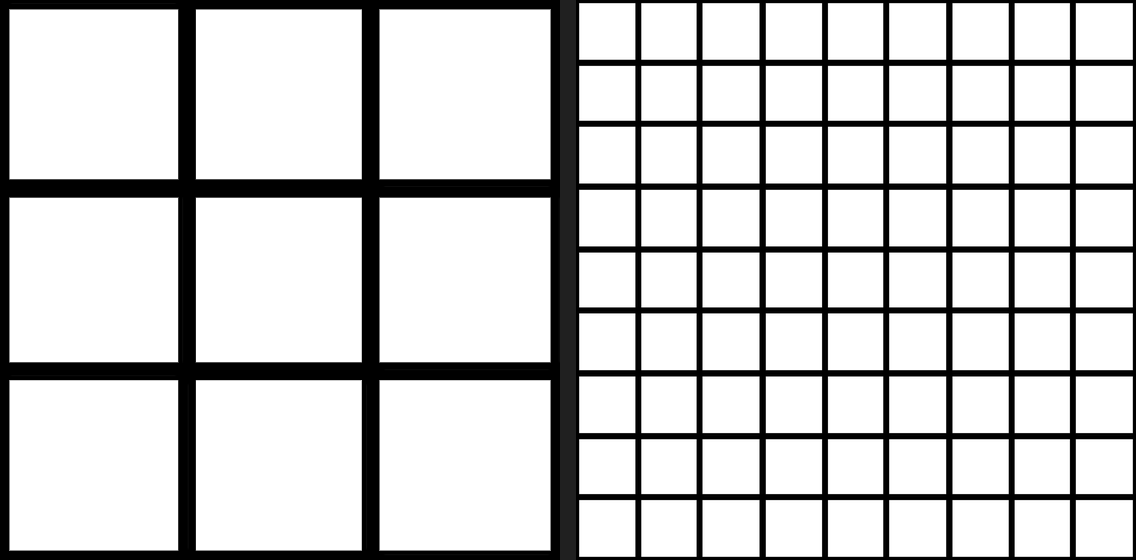
Left: one tile. Right: repeated 3 by 3.
This pattern is drawn by a Shadertoy shader. Its source:

```glsl
const vec3 COLUMN_CENTRES = vec3(0.0, 0.334, 0.6618);
const vec3 ROW_CENTRES = vec3(0.0, 0.3369, 0.6634);
const vec3 COLUMN_HALF_WIDTHS = vec3(0.0169, 0.0156, 0.0159);
const vec3 ROW_HALF_WIDTHS = vec3(0.0169, 0.0160, 0.0163);
const vec3 PAPER = vec3(1.0);
const vec3 INK = vec3(0.0);
const vec3 HAIRLINE = vec3(0.045);

float hash(vec2 p) {
    vec3 q = fract(p.xyx * vec3(0.1031, 0.1030, 0.0973));
    q += dot(q, q.yzx + 33.33);
    return fract((q.x + q.y) * q.z);
}

// Signed offset to the nearest copy on a unit circle
vec3 wrapOffset(vec3 d) {
    return fract(d + 0.5) - 0.5;
}

// Negative inside a bar, positive in the gaps
float barDistance(float coord, vec3 centres, vec3 halfWidths) {
    vec3 d = abs(wrapOffset(coord - centres)) - halfWidths;
    return min(d.x, min(d.y, d.z));
}

// Faint scratches running along some bar segments
float hairlines(float across, float along, vec3 centres, float seed, float soft) {
    vec3 offsets = wrapOffset(across - centres);
    float segment = mod(floor(along * 3.0), 3.0);
    float t = fract(along * 3.0);
    float ends = smoothstep(0.05, 0.07, t) * smoothstep(0.95, 0.93, t);
    float amount = 0.0;
    for (int i = 0; i < 3; i++) {
        vec2 id = vec2(float(i) + seed, segment + seed);
        float shift = (hash(id) - 0.5) * 0.02;
        float present = step(0.55, hash(id + 17.0));
        float line = 1.0 - smoothstep(0.0, soft, abs(offsets[i] - shift));
        amount = max(amount, line * present * ends);
    }
    return amount;
}

void mainImage(out vec4 fragColor, in vec2 fragCoord) {
    vec2 uv = fragCoord / iResolution.xy;
    float soft = max(0.0016, 1.0 / min(iResolution.x, iResolution.y));

    // Grid of bars around the open squares
    float d = min(barDistance(uv.x, COLUMN_CENTRES, COLUMN_HALF_WIDTHS),
                  barDistance(uv.y, ROW_CENTRES, ROW_HALF_WIDTHS));
    float open = smoothstep(-0.5 * soft, 0.5 * soft, d);

    // Slight wear on the bars
    float wear = max(hairlines(uv.x, uv.y, COLUMN_CENTRES, 3.0, soft),
                     hairlines(uv.y, uv.x, ROW_CENTRES, 11.0, soft));
    vec3 bars = mix(INK, HAIRLINE, wear);

    fragColor = vec4(mix(bars, PAPER, open), 1.0);
}
```
